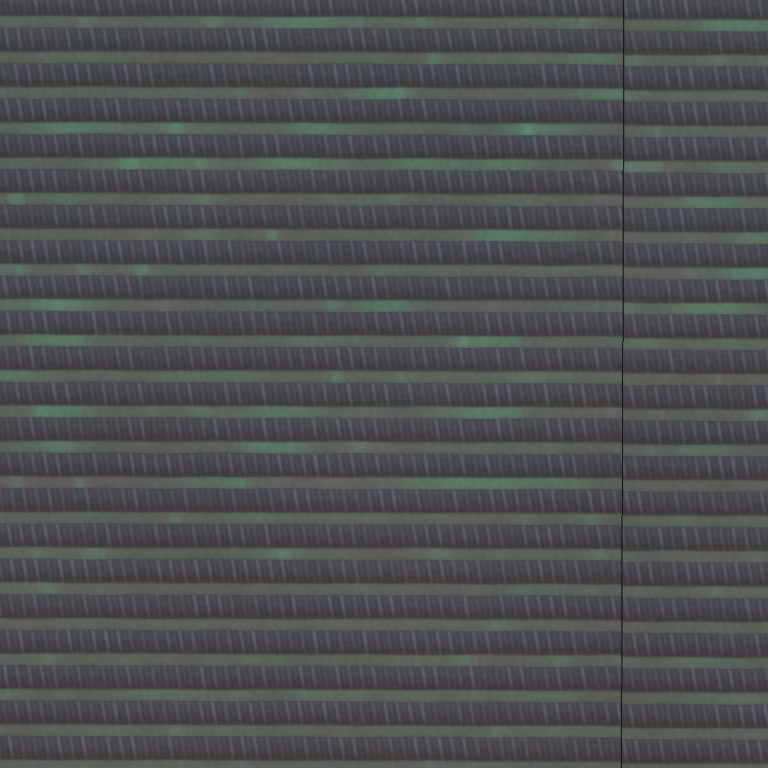
Write a Shadertoy shader that draws this pattern.

```glsl
// Rows of tilted solar panels separated by grass strips, seen from above, with a thin seam.
#define ROWS 21.68
#define ROW_SHIFT 0.775
#define COLUMNS 62.5
#define PANEL_SHARE 0.70
#define SLANT 0.17
#define EDGE_BLUR 0.055
#define SEAM_WIDTH 0.0014
#define PANEL_TOP vec3(0.285, 0.283, 0.318)
#define PANEL_LOW vec3(0.250, 0.232, 0.245)
#define FRAME_TINT vec3(0.070, 0.085, 0.105)
#define GRASS vec3(0.348, 0.382, 0.345)
#define LUSH vec3(0.345, 0.530, 0.425)

float hash(vec2 p) {
    vec3 q = fract(vec3(p.xyx) * 0.1031);
    q += dot(q, q.yzx + 33.33);
    return fract((q.x + q.y) * q.z);
}

vec2 gradient(vec2 cell) {
    float angle = 6.2832 * hash(cell);
    return vec2(cos(angle), sin(angle));
}

// Gradient noise, roughly -0.7 to 0.7
float noise(vec2 p) {
    vec2 i = floor(p), f = p - i;
    vec2 w = f * f * f * (f * (f * 6.0 - 15.0) + 10.0);
    vec2 e = vec2(1.0, 0.0);
    float low = mix(dot(gradient(i), f), dot(gradient(i + e), f - e), w.x);
    float high = mix(dot(gradient(i + e.yx), f - e.yx), dot(gradient(i + 1.0), f - 1.0), w.x);
    return mix(low, high, w.y);
}

// Soft periodic line centred on whole numbers
float softLine(float x, float sharpness) {
    return pow(0.5 + 0.5 * cos(6.2832 * x), sharpness);
}

vec3 panelColor(vec2 uv, float row, float depth) {
    float x = uv.x * COLUMNS + hash(vec2(row, 7.0)) - SLANT * 2.0 * depth;
    x += 0.12 * noise(vec2(uv.x * 14.0, row * 3.7));
    float column = floor(x + 0.5);

    // Strong module frames, fainter cell joints between them
    float strength = 0.55 + 0.75 * hash(vec2(column, row));
    float frames = softLine(x, 3.5) * strength;
    float joints = softLine(x + 0.5, 5.0) * 0.38;
    float rails = softLine(depth * 4.0 + 0.35, 2.0) * 0.30;
    float fade = smoothstep(-0.05, 0.15, depth) * (1.0 - 0.65 * smoothstep(0.6, 1.0, depth));

    vec3 color = mix(PANEL_TOP, PANEL_LOW, smoothstep(0.15, 0.95, depth));
    color += FRAME_TINT * (max(frames, max(joints, rails)) - 0.16) * fade;
    float blotch = noise(vec2(x * 0.9, row * 5.3 + depth * 2.5));
    return color + vec3(0.022, 0.006, 0.012) * blotch;
}

vec3 grassColor(vec2 uv, float strip) {
    // Long streaks with a few short bright tufts
    float streak = noise(vec2(uv.x * 7.0, strip * 4.31 + 0.4));
    float tuft = noise(vec2(uv.x * 24.0, strip * 6.73 + 0.6));
    float lush = 0.55 * smoothstep(0.05, 0.5, streak) + 0.45 * smoothstep(0.28, 0.55, tuft);
    lush *= 0.45 + 0.55 * smoothstep(0.15, 0.5, uv.y);
    vec3 color = mix(GRASS, LUSH, clamp(lush, 0.0, 0.9));
    float dry = smoothstep(0.05, 0.45, -streak);
    return color + dry * vec3(0.018, -0.018, 0.0) + 0.025 * tuft;
}

void mainImage(out vec4 fragColor, in vec2 fragCoord) {
    vec2 uv = fragCoord / iResolution.xy;
    float pixel = 1.0 / iResolution.x;

    // Seam drifts slightly; rows to its right sit a touch lower
    float seam = uv.x - (0.8090 + 0.0008 * floor(uv.y * 4.42 + 0.55));
    float drop = 0.05 * step(0.0, seam);

    float t = (1.0 - uv.y) * ROWS - ROW_SHIFT - 0.06 * (uv.x - 0.5) - drop;
    t += 0.03 * noise(vec2(uv.x * 12.0, uv.y * ROWS));
    float row = floor(t), f = t - row;

    // Panel fills the upper part of each period, grass the rest
    float blur = max(EDGE_BLUR, ROWS / iResolution.y);
    float panel = 1.0 - smoothstep(PANEL_SHARE - blur, PANEL_SHARE + blur, f);
    panel *= smoothstep(0.0, blur, f);
    panel = max(panel, smoothstep(1.0 - 0.3 * blur, 1.0 + blur, f));
    float strip = row + step(PANEL_SHARE * 0.5, f);

    vec3 grass = grassColor(uv, strip);
    float middle = (f < 0.5 ? f + 1.0 : f) - 0.5 * (1.0 + PANEL_SHARE);
    grass *= 1.02 - 1.8 * middle * middle;
    vec3 color = mix(grass, panelColor(uv, row, f / PANEL_SHARE), panel);

    // Broad light drift and fine mottling
    color *= 1.0 + 0.05 * noise(uv * 3.0 + 5.0) + 0.06 * noise(uv * vec2(150.0, 110.0));
    color += 0.012 * (uv.y - 0.5) * vec3(-0.5, 0.7, 0.8);

    float halfWidth = 0.5 * max(SEAM_WIDTH, pixel);
    float line = 1.0 - smoothstep(halfWidth - 0.5 * pixel, halfWidth + 0.5 * pixel, abs(seam));
    fragColor = vec4(mix(color, vec3(0.05, 0.06, 0.06), 0.92 * line), 1.0);
}
```
